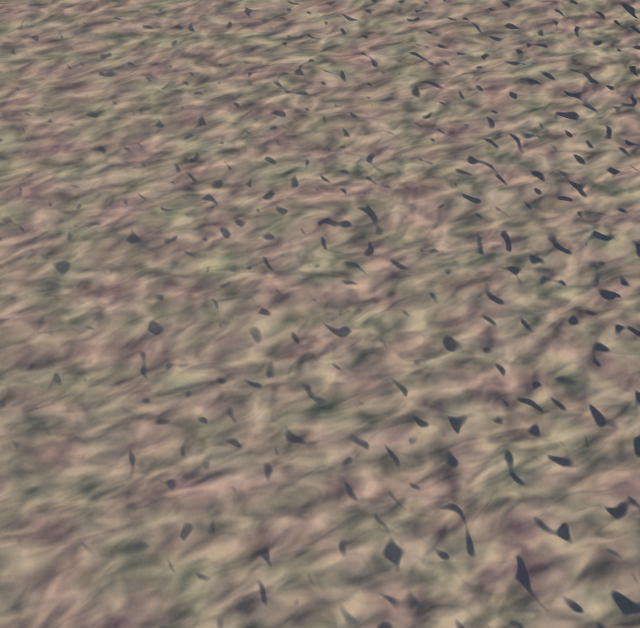
A Shadertoy shader for this texture:

```glsl
#define HORIZON 2.2
#define GRAIN_FREQ vec2(15.0, 25.0)
#define FLECK_FREQ vec2(29.0, 23.0)
#define SLANT 0.32
#define WARP 0.32
#define CONTRAST 0.95
#define DARK_SAND vec3(0.335, 0.322, 0.322)
#define LIGHT_SAND vec3(0.672, 0.596, 0.522)
#define FLECK_COLOR vec3(0.20, 0.225, 0.275)

float hash(vec2 p) {
    return fract(sin(dot(p, vec2(127.1, 311.7))) * 43758.5453);
}

// Projection of the offset on a random direction at one lattice corner
float corner(vec2 cell, vec2 offset) {
    float angle = 6.2832 * hash(cell);
    return dot(vec2(cos(angle), sin(angle)), offset);
}

float gradientNoise(vec2 p) {
    vec2 i = floor(p), f = fract(p);
    vec2 u = f * f * f * (f * (f * 6.0 - 15.0) + 10.0);
    vec2 e = vec2(1.0, 0.0);
    return mix(mix(corner(i, f), corner(i + e, f - e), u.x),
               mix(corner(i + e.yx, f - e.yx), corner(i + e.xx, f - e.xx), u.x), u.y);
}

vec2 noisePair(vec2 p) {
    return vec2(gradientNoise(p + 17.3), gradientNoise(p + 71.9));
}

// Ground plane seen at a slant, finer towards the top
vec2 groundPlane(vec2 uv) {
    return vec2(uv.x - 0.5, uv.y) * HORIZON / (HORIZON - uv.y);
}

// Soft lumps with smaller ones and thin creases between them
float sandTone(vec2 ground) {
    vec2 p = vec2(ground.x, ground.y - SLANT * ground.x) * GRAIN_FREQ;
    p += WARP * noisePair(p * 0.9) + 0.8 * noisePair(p * 0.23);
    float lumps = gradientNoise(p);
    float bumps = gradientNoise(p * vec2(1.9, 1.7) + 31.7);
    float crumbs = gradientNoise(p * 3.3 + 57.1);
    float crease = 1.0 - smoothstep(0.0, 0.13, abs(gradientNoise(p * 0.85 + 9.4)));
    return 0.63 + CONTRAST * (lumps + 0.6 * bumps + 0.24 * crumbs) - 0.11 * crease;
}

// Small upright dark flecks, denser on the right
float fleckMask(vec2 ground, float side) {
    vec2 p = vec2(ground.x + 0.3 * ground.y, ground.y) * FLECK_FREQ;
    p += 0.5 * noisePair(p * 0.8);
    float patches = 0.12 * gradientNoise(p * 0.2 + 5.2);
    float n = gradientNoise(p + 43.6) + patches + 0.14 * (side - 0.5);
    return smoothstep(0.29, 0.50, n);
}

void mainImage(out vec4 fragColor, in vec2 fragCoord) {
    vec2 uv = fragCoord / iResolution.y;
    float side = fragCoord.x / iResolution.x;
    vec2 ground = groundPlane(uv);

    // Sand, calmer towards the upper left
    float calm = 0.88 + 0.18 * side - 0.10 * uv.y;
    float tone = mix(0.6, sandTone(ground), calm);
    vec3 color = mix(DARK_SAND, LIGHT_SAND, clamp(tone, -0.12, 1.22));

    // Faint olive and rose patches
    vec2 tint = noisePair(ground * vec2(9.0, 13.0));
    color += tint.x * vec3(0.045, -0.025, 0.02) + tint.y * 0.04;

    // Navy flecks, stronger on the right
    float fleck = fleckMask(ground, side);
    color = mix(color, FLECK_COLOR, fleck * mix(0.5, 0.92, side));

    // Fine grain
    color += 0.018 * gradientNoise(uv * 170.0);
    fragColor = vec4(color, 1.0);
}
```
